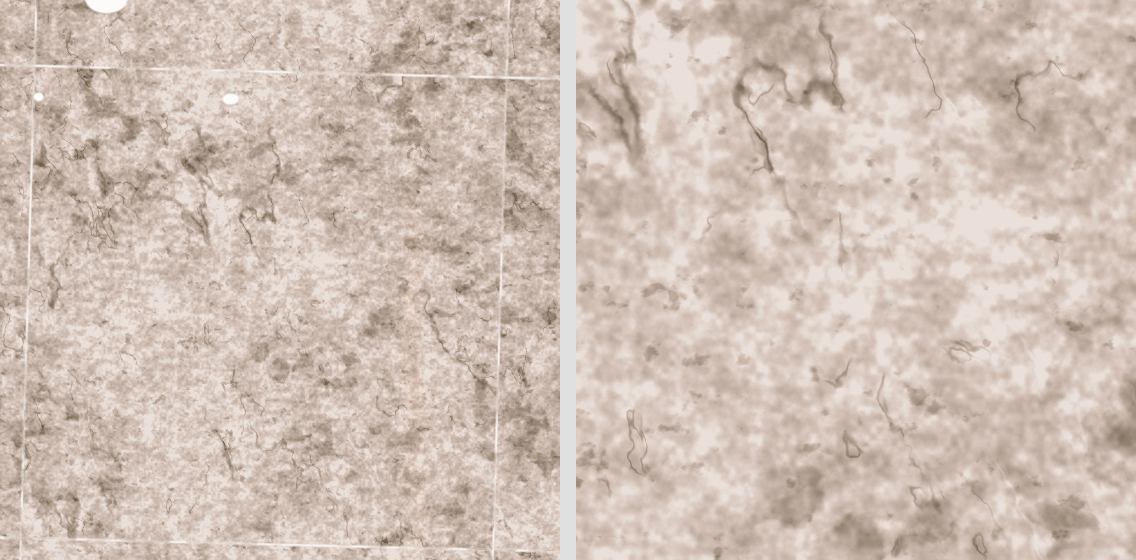
Left, the full canvas; right, a detail of the centre.
Reproduce this texture procedurally as a Shadertoy shader.

```glsl
// Beige marble wall tiles: one nearly whole slab with slivers of its neighbours.
// Layered noise gives mottling and grain, thresholded noise gives slanted veins,
// and a slightly skewed grid carries pale worn joints and a few lamp glints.

#define TILE 0.844                       // tile pitch
#define GRID_ORIGIN vec2(0.036, 0.040)   // lower left joint crossing
#define GRID_SKEW vec2(0.029, -0.025)    // lean of the joints
#define JOINT 0.0030                     // half width of a joint
#define BASE_TONE 0.853
#define MOTTLE 0.16
#define GRAIN 0.30
#define VEIN_SLANT vec2(0.39, -0.92)     // direction of the veins
#define BROWN vec3(0.62, 0.55, 0.49)
#define BEIGE vec3(0.84, 0.77, 0.73)
#define CREAM vec3(0.91, 0.87, 0.84)
#define GLINT vec3(0.99, 0.985, 0.98)

float hash(vec2 p) {
    return fract(sin(dot(p, vec2(127.1, 311.7))) * 43758.5453);
}

float noise(vec2 p) {
    vec2 i = floor(p), f = fract(p);
    f = f * f * (3.0 - 2.0 * f);
    return mix(mix(hash(i), hash(i + vec2(1, 0)), f.x),
               mix(hash(i + vec2(0, 1)), hash(i + vec2(1, 1)), f.x), f.y);
}

float fbm(vec2 p) {
    float sum = 0.0, amp = 0.5;
    for (int i = 0; i < 5; i++) {
        sum += amp * noise(p);
        p = mat2(1.6, 1.2, -1.2, 1.6) * p + 7.3;
        amp *= 0.5;
    }
    return sum / 0.97;
}

// Thin contour of a noise field, with softness relative to the pixel size
float vein(vec2 p, float width, float pixel) {
    return 1.0 - smoothstep(0.0, width + pixel, abs(fbm(p) - 0.5));
}

// Brightness of the stone
float marbleTone(vec2 p, float pixel) {
    vec2 warp = vec2(fbm(p * 5.0 + 3.1), fbm(p * 5.0 + 19.7)) - 0.5;
    vec2 ragged = vec2(fbm(p * 45.0 + 13.0), fbm(p * 45.0 + 59.0)) - 0.5;
    vec2 q = p + 0.08 * warp + 0.022 * ragged;
    vec2 along = vec2(dot(q, vec2(-VEIN_SLANT.y, VEIN_SLANT.x)), dot(q, VEIN_SLANT));

    // Clouds, mottling and two sizes of grain
    float cloud = fbm(q * 5.0 + 11.0);
    float tone = BASE_TONE + MOTTLE * (cloud - 0.5);
    tone += MOTTLE * (fbm(along * vec2(26.0, 18.0)) - 0.5);
    tone += GRAIN * (fbm(p * vec2(85.0, 100.0) + 5.0) - 0.5);
    tone += 0.35 * GRAIN * (noise(p * 250.0 + 15.0) - 0.5);

    // Brown patches and specks gather where the clouds are dark
    float shade = smoothstep(0.60, 0.36, cloud);
    tone -= 0.17 * shade * smoothstep(0.50, 0.72, fbm(q * vec2(30.0, 38.0) + 41.0));
    tone -= 0.15 * smoothstep(0.66, 0.80, fbm(p * vec2(70.0, 95.0) + 29.0));

    // Milky streaks and a net of fine pale threads
    float milky = smoothstep(0.50, 0.66, fbm(along * vec2(7.0, 3.0) + 53.0));
    tone += 0.08 * milky * vein(along * vec2(7.0, 1.8) + 8.0, 0.035, 6.0 * pixel);
    tone += 0.06 * smoothstep(0.44, 0.62, fbm(q * 9.0 + 67.0))
                 * vein(along * vec2(15.0, 6.0) + 31.0, 0.020, 10.0 * pixel);

    // Dark cracks broken into short strokes: slanted ones and a branching net
    float broken = smoothstep(0.50, 0.62, fbm(along * vec2(20.0, 11.0) + 83.0));
    tone -= 0.20 * broken * vein(along * vec2(8.0, 2.4) + 97.0, 0.012, 4.0 * pixel);
    float branch = smoothstep(0.50, 0.64, fbm(q * 19.0 + 37.0));
    tone -= 0.17 * branch * vein(along * vec2(19.0, 11.0) + 71.0, 0.017, 6.0 * pixel);
    return tone;
}

vec3 stoneColour(float tone) {
    vec3 colour = mix(BROWN, BEIGE, clamp((tone - 0.62) / 0.22, -0.8, 1.0));
    return mix(colour, CREAM, clamp((tone - 0.84) / 0.08, 0.0, 1.1));
}

// Joint cover in x, bright worn dashes in y
vec2 joint(float grid, float along, float width, float pixel) {
    float id = floor(grid + 0.5);
    float dist = abs(grid - id) * TILE;
    float wear = fbm(vec2(along * 28.0, id * 7.0 + width * 9000.0));
    float cover = 1.0 - smoothstep(width * 0.3, width + pixel, dist);
    float core = 1.0 - smoothstep(0.0, width * 0.5 + pixel, dist);
    return vec2(cover * mix(0.25, 0.85, wear), core * smoothstep(0.46, 0.66, wear));
}

float glint(vec2 p, vec2 centre, vec2 radius, float pixel) {
    float dist = (length((p - centre) / radius) - 1.0) * radius.y;
    return 1.0 - smoothstep(-pixel, 1.5 * pixel, dist);
}

void mainImage(out vec4 fragColor, in vec2 fragCoord) {
    float pixel = 1.0 / iResolution.y;
    vec2 uv = fragCoord / iResolution.xy;
    vec2 grid = (uv - GRID_ORIGIN - GRID_SKEW * uv.yx) / TILE;

    // Each tile takes its own part of the stone; the outer sides are darker
    vec2 cell = floor(grid);
    vec2 offset = 9.0 * vec2(hash(cell + 2.0), hash(cell + 8.0));
    float tone = marbleTone(uv + offset, pixel);
    tone -= 0.04 * pow(abs(uv.x - 0.5) * 2.0, 4.0) + 0.025 * smoothstep(0.75, 1.0, uv.y);
    vec3 colour = stoneColour(tone);

    // Faint rusty streak
    float rust = exp(-pow((uv.x - 0.74) / 0.018, 2.0)) * noise(uv * vec2(3.0, 7.0));
    colour += rust * vec3(0.010, -0.010, -0.025);

    // Joints: vertical ones are thinner
    vec2 lines = max(joint(grid.x, uv.y, JOINT * 0.8, pixel),
                     joint(grid.y, uv.x, JOINT, pixel));
    colour = mix(colour, CREAM, lines.x);
    colour = mix(colour, GLINT, 0.8 * lines.y);

    // Lamp reflections
    float lamps = glint(uv, vec2(0.190, 1.002), vec2(0.037, 0.025), pixel);
    lamps = max(lamps, glint(uv, vec2(0.412, 0.823), vec2(0.014, 0.009), pixel));
    lamps = max(lamps, glint(uv, vec2(0.069, 0.827), vec2(0.008, 0.007), pixel));
    fragColor = vec4(clamp(mix(colour, GLINT, lamps), 0.0, 1.0), 1.0);
}
```
